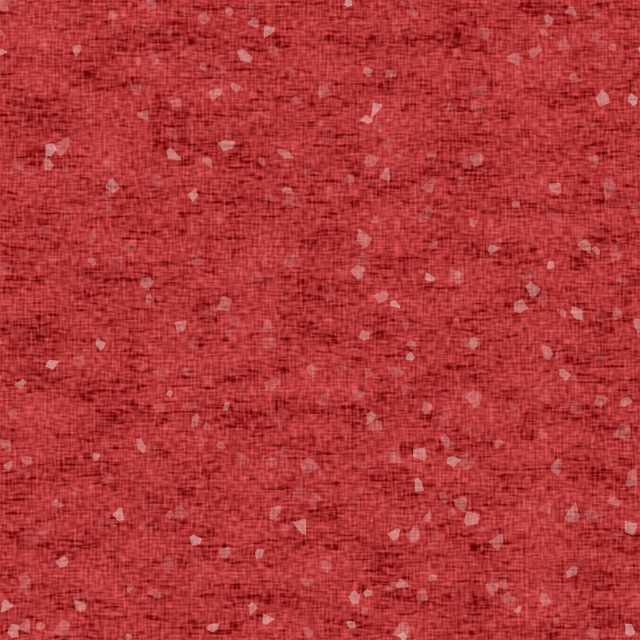
This texture is drawn by a WebGL 2 fragment shader. Its source:

```glsl
#version 300 es
precision highp float;
// Red woven cloth scattered with translucent, angular pale chips.

uniform vec2 u_resolution;
out vec4 fragColor;

const vec3 CLOTH = vec3(0.685, 0.197, 0.200);       // average cloth colour
const vec3 THREAD_STEP = vec3(0.080, 0.058, 0.057); // colour change per unit of tone
const vec3 CHIP = vec3(0.93, 0.81, 0.80);           // colour of an opaque chip

const float THREADS = 170.0;                  // threads across the canvas
const vec2 WEFT_SCALE = vec2(75.0, 235.0);    // fine horizontal fibres
const vec2 WARP_SCALE = vec2(235.0, 65.0);    // fine vertical fibres
const vec2 STREAK_SCALE = vec2(26.0, 125.0);  // dark horizontal dashes
const vec2 CLOUD_SCALE = vec2(9.0, 24.0);     // broad uneven dyeing

const int CHIP_LAYERS = 3;
const int CHIP_SIDES = 5;
const float CHIP_CELLS = 22.0;                // chips per row in one layer
const float CHIP_MIN = 0.0065;                // smallest and largest chip radius
const float CHIP_MAX = 0.0120;
const float CHIP_OPACITY = 0.54;
const float CHIP_RARITY = 8.0;                // higher leaves fewer bright chips
const float TAU = 6.28318;

vec2 hash2(vec2 p) {
    vec3 q = fract(p.xyx * vec3(0.1031, 0.1030, 0.0973));
    q += dot(q, q.yzx + 33.33);
    return fract((q.xx + q.yz) * q.zy);
}

vec2 gradient(vec2 cell) {
    float angle = TAU * hash2(cell).x;
    return vec2(cos(angle), sin(angle));
}

float gradientNoise(vec2 p) {
    vec2 i = floor(p), f = p - i;
    vec2 w = f * f * f * (f * (f * 6.0 - 15.0) + 10.0);
    vec2 e = vec2(1.0, 0.0);
    float bottom = mix(dot(gradient(i), f), dot(gradient(i + e), f - e), w.x);
    float top = mix(dot(gradient(i + e.yx), f - e.yx), dot(gradient(i + 1.0), f - 1.0), w.x);
    return mix(bottom, top, w.y);
}

// Signed thread tone, near zero mean and unit spread
float weaveTone(vec2 uv) {
    float weft = gradientNoise(uv * WEFT_SCALE);
    float warp = gradientNoise(uv * WARP_SCALE + 37.0);
    float streak = gradientNoise(uv * STREAK_SCALE + 71.0);
    float cloud = gradientNoise(uv * CLOUD_SCALE + 113.0);

    // Slightly wandering grid of raised threads
    vec2 wander = vec2(gradientNoise(uv * vec2(40.0, 14.0) + 5.0),
                       gradientNoise(uv * vec2(14.0, 40.0) + 19.0));
    vec2 ridge = cos(TAU * (uv * THREADS + 0.8 * wander));

    // Dashes gather where the dye is deep
    float shadow = smoothstep(0.02, 0.45, streak - 0.5 * cloud);
    float tone = 2.5 * weft + 2.1 * warp + 0.26 * (ridge.x + ridge.y);
    return tone * (0.9 + 0.5 * shadow) - 1.35 * shadow + 0.9 * cloud + 0.36;
}

// Distance to an irregular convex polygon
float chipDistance(vec2 p, float radius, vec2 seed) {
    float d = -1.0;
    float turn = TAU * hash2(seed + 3.7).x;
    for (int i = 0; i < CHIP_SIDES; i++) {
        vec2 h = hash2(seed + 11.3 * float(i + 1));
        float angle = turn + (float(i) + 0.8 * (h.x - 0.5)) * TAU / float(CHIP_SIDES);
        d = max(d, dot(p, vec2(cos(angle), sin(angle))) - radius * mix(0.5, 1.15, h.y));
    }
    return d;
}

// Combined opacity of all chips over a point
float chipCover(vec2 uv, float pixel) {
    float clearness = 1.0;
    for (int layer = 0; layer < CHIP_LAYERS; layer++) {
        vec2 grid = uv * CHIP_CELLS + 0.37 * float(layer);
        for (int k = 0; k < 9; k++) {
            vec2 cell = floor(grid) + vec2(k % 3, k / 3) - 1.0;
            vec2 seed = cell + 101.0 * float(layer + 1);
            vec2 centre = cell + hash2(seed);
            vec2 traits = hash2(seed + 57.0);
            float radius = mix(CHIP_MIN, CHIP_MAX, traits.x);
            float d = chipDistance((grid - centre) / CHIP_CELLS, radius, seed);
            float inside = 1.0 - smoothstep(-0.6 * pixel, 0.6 * pixel, d);
            clearness *= 1.0 - inside * CHIP_OPACITY * pow(traits.y, CHIP_RARITY);
        }
    }
    return 1.0 - clearness;
}

void main() {
    float pixel = 1.0 / min(u_resolution.x, u_resolution.y);
    vec2 uv = gl_FragCoord.xy * pixel;

    // Thread relief stays faintly visible through the chips
    float cover = chipCover(uv, pixel);
    vec3 colour = mix(CLOTH, CHIP, cover);
    colour += THREAD_STEP * weaveTone(uv) * (1.0 - 0.9 * cover);

    fragColor = vec4(clamp(colour, 0.0, 1.0), 1.0);
}
```
